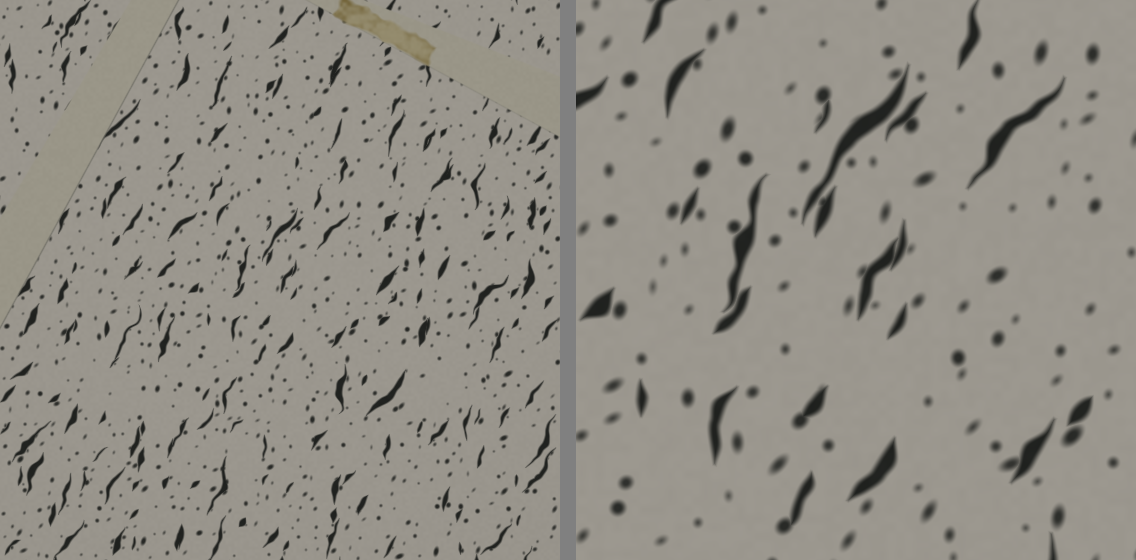
Left: the whole. Right: its middle third, enlarged.
Write a three.js fragment shader that draws this texture.

```glsl
// Fissured mineral-fibre ceiling tiles with two painted grid rails and a brown stain.
varying vec2 vUv;

const vec3 TILE_COLOR = vec3(0.604, 0.588, 0.554);
const vec3 RAIL_COLOR = vec3(0.600, 0.585, 0.530);
const vec3 PIT_COLOR = vec3(0.125, 0.132, 0.122);
const vec3 SHADOW_COLOR = vec3(0.36, 0.36, 0.33);
const vec3 STAIN_PALE = vec3(0.575, 0.540, 0.420);
const vec3 STAIN_BROWN = vec3(0.44, 0.38, 0.21);
const float SOFTNESS = 0.0024;

vec3 hash3(vec2 p) {
  vec3 q = fract(p.xyx * vec3(0.1031, 0.1030, 0.0973));
  q += dot(q, q.yxz + 33.33);
  return fract((q.xxy + q.yzz) * q.zyx);
}

float noise(vec2 p) {
  vec2 i = floor(p), f = fract(p);
  f = f * f * (3.0 - 2.0 * f);
  float low = mix(hash3(i).x, hash3(i + vec2(1.0, 0.0)).x, f.x);
  float high = mix(hash3(i + vec2(0.0, 1.0)).x, hash3(i + 1.0).x, f.x);
  return mix(low, high, f.y);
}

float fill(float dist, float soft) {
  return 1.0 - smoothstep(-soft, soft, dist);
}

vec2 toAxis(vec2 p, float angle) {
  vec2 axis = vec2(cos(angle), sin(angle));
  return vec2(dot(p, axis), dot(p, vec2(-axis.y, axis.x)));
}

// Signed distance to the line a-b, positive on its left
float sideOf(vec2 p, vec2 a, vec2 b) {
  vec2 d = normalize(b - a);
  return d.x * (p.y - a.y) - d.y * (p.x - a.x);
}

// Slender tapered crack with a wandering spine and uneven width
float fissure(vec2 q, float halfLength, float halfWidth, float seed) {
  float t = q.x / halfLength;
  float along = q.x * 30.0 + 20.0;
  float bend = (noise(vec2(along, seed)) - 0.5) * halfLength * 0.40;
  bend += (noise(vec2(along * 2.7, seed + 7.0)) - 0.5) * 0.0045;
  float uneven = 0.45 + 0.95 * noise(vec2(along * 2.3, seed + 19.0));
  float width = halfWidth * (1.0 - t * t) * uneven;
  float dist = max(abs(q.y - bend) - width, abs(q.x) - halfLength);
  return fill(dist, SOFTNESS);
}

float fissureLayer(vec2 p, float cells, float chance, vec2 lengths, float halfWidth, float seed) {
  vec2 home = floor(p * cells);
  float ink = 0.0;
  for (int y = -1; y <= 1; y++) {
    for (int x = -1; x <= 1; x++) {
      vec2 cell = home + vec2(float(x), float(y));
      vec3 place = hash3(cell + seed);
      vec3 shape = hash3(cell + seed + 71.0);
      vec2 center = (cell + 0.2 + 0.6 * place.xy) / cells;
      vec2 q = toAxis(p - center, 1.1 + (shape.x - 0.5) * 0.75);
      float halfLength = mix(lengths.x, lengths.y, shape.y * shape.y);
      float crack = fissure(q, halfLength, halfWidth * (0.75 + 0.5 * shape.z), floor(shape.z * 400.0));
      ink = max(ink, crack * step(place.z, chance));
    }
  }
  return ink;
}

// Small needle holes, round to oval
float pitLayer(vec2 p, float cells, float chance, vec2 radii, float seed) {
  vec2 home = floor(p * cells);
  float ink = 0.0;
  for (int y = -1; y <= 1; y++) {
    for (int x = -1; x <= 1; x++) {
      vec2 cell = home + vec2(float(x), float(y));
      vec3 place = hash3(cell + seed);
      vec3 shape = hash3(cell + seed + 37.0);
      vec2 center = (cell + 0.1 + 0.8 * place.xy) / cells;
      vec2 q = toAxis(p - center, 1.0 + (shape.x - 0.5) * 1.2);
      float radius = mix(radii.x, radii.y, shape.y * shape.y);
      float dist = length(q * vec2(mix(0.5, 1.0, shape.z), 1.0)) - radius;
      float depth = mix(0.58, 0.95, shape.y);
      ink = max(ink, fill(dist, SOFTNESS) * depth * step(place.z, chance));
    }
  }
  return ink;
}

vec3 stainRail(vec3 color, vec2 p) {
  vec2 start = vec2(0.605, 0.990), end = vec2(0.772, 0.900);
  vec2 q = toAxis(p - 0.5 * (start + end), atan(end.y - start.y, end.x - start.x));
  float halfLength = 0.5 * distance(start, end);
  float wobble = (noise(p * 70.0) - 0.5) * 0.010;
  float dist = max(abs(q.x) - halfLength, abs(q.y) - 0.017) + wobble;
  float ends = smoothstep(0.45, 1.0, abs(q.x) / halfLength);
  float rim = smoothstep(0.006, 0.018, abs(q.y));
  float blotch = noise(p * 48.0) * 0.6 + noise(p * 130.0) * 0.4;
  float brown = smoothstep(0.35, 1.2, blotch + 0.35 * ends + 0.2 * rim - 0.1);
  return mix(color, mix(STAIN_PALE, STAIN_BROWN, brown), fill(dist, 0.004) * 0.95);
}

void main() {
  vec2 p = vUv;

  // Tile surface and its holes
  float ink = fissureLayer(p, 11.0, 0.72, vec2(0.022, 0.058), 0.0047, 3.0);
  ink = max(ink, fissureLayer(p, 18.0, 0.40, vec2(0.010, 0.023), 0.0038, 113.0));
  ink = max(ink, pitLayer(p, 38.0, 0.72, vec2(0.0016, 0.0040), 211.0));
  vec3 color = mix(TILE_COLOR, PIT_COLOR, ink);

  // Grid rails with thin shadows along their lower edges
  float leftLower = sideOf(p, vec2(0.0, 0.414), vec2(0.319, 1.0));
  float leftRail = max(-leftLower, sideOf(p, vec2(0.0, 0.610), vec2(0.234, 1.0)));
  float rightLower = sideOf(p, vec2(0.547, 1.0), vec2(1.0, 0.755));
  float rightRail = max(-rightLower, sideOf(p, vec2(0.650, 1.0), vec2(1.0, 0.863)));
  color = mix(color, RAIL_COLOR, fill(min(leftRail, rightRail), 0.002));
  color = mix(color, SHADOW_COLOR, 0.6 * fill(abs(leftLower) - 0.001, 0.002));
  color = mix(color, SHADOW_COLOR, 0.2 * fill(abs(rightLower) - 0.001, 0.002));
  color = stainRail(color, p);

  // Uneven room light and faint grain
  vec2 fromCenter = p - vec2(0.5, 0.6);
  float light = 1.008 - 0.04 * dot(fromCenter, fromCenter);
  float grain = (noise(p * 190.0) - 0.5) * 0.014;
  gl_FragColor = vec4(color * light + grain, 1.0);
}
```
